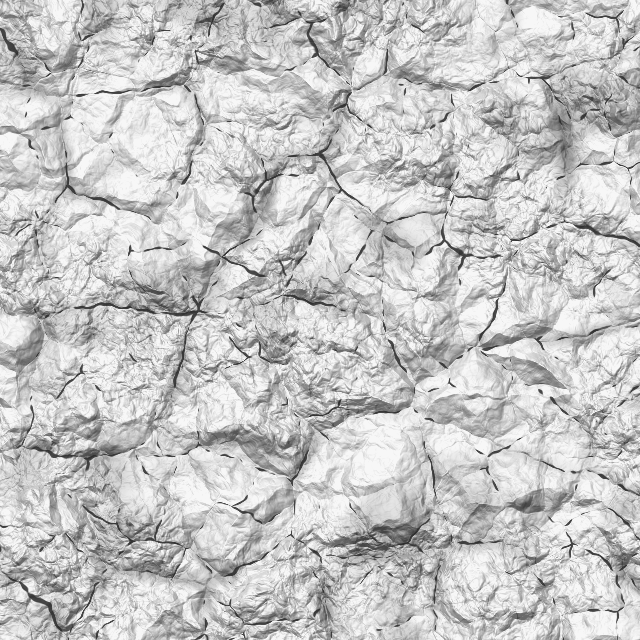
A Shadertoy shader for this texture:

```glsl
// Pale fractured rock face: chipped blocks, crumbly patches and fine broken cracks.

vec2 hash2(vec2 p) {
    vec3 q = fract(p.xyx * vec3(0.1031, 0.1030, 0.0973));
    q += dot(q, q.yzx + 33.33);
    return fract((q.xx + q.yz) * q.zy);
}

float cornerSlope(vec2 cell, vec2 offset) {
    float angle = 6.2832 * hash2(cell + 71.0).x;
    return dot(vec2(cos(angle), sin(angle)), offset);
}

float gradientNoise(vec2 p) {
    vec2 i = floor(p), f = fract(p);
    vec2 u = f * f * f * (f * (f * 6.0 - 15.0) + 10.0);
    vec2 x = vec2(1, 0);
    return mix(mix(cornerSlope(i, f), cornerSlope(i + x, f - x), u.x),
               mix(cornerSlope(i + x.yx, f - x.yx), cornerSlope(i + 1.0, f - 1.0), u.x), u.y);
}

vec2 noisePair(vec2 p) {
    return vec2(gradientNoise(p), gradientNoise(p + vec2(37.3, 91.7)));
}

// Chamfered, tilted Voronoi blocks: x = height, y = distance to the seam.
vec2 blocks(vec2 p, float scale, float slope) {
    p = p * scale + scale * 3.7;
    vec2 base = floor(p), f = fract(p), nearest = vec2(0), id = vec2(0);
    float best = 9.0;
    for (int k = 0; k < 9; k++) {
        vec2 cell = vec2(k % 3 - 1, k / 3 - 1);
        vec2 r = cell + 0.04 + 0.92 * hash2(base + cell) - f;
        if (dot(r, r) < best) {
            best = dot(r, r);
            nearest = r;
            id = base + cell;
        }
    }
    float seam = 1.0;
    for (int k = 0; k < 25; k++) {
        vec2 cell = vec2(k % 5 - 2, k / 5 - 2);
        vec2 r = cell + 0.04 + 0.92 * hash2(base + cell) - f;
        vec2 across = r - nearest;
        if (dot(across, across) > 0.0001)
            seam = min(seam, dot(0.5 * (r + nearest), normalize(across)));
    }
    vec2 tilt = (hash2(id + 19.0) - 0.5) * 0.8;
    float top = 0.03 + 0.14 * hash2(id + 43.0).x + dot(nearest, tilt);
    return vec2(min(max(top, 0.012), seam * slope), seam) / scale;
}

float roughness(vec2 p) {
    return smoothstep(-0.3, 0.3, gradientNoise(p * vec2(3.5, 5.5) + 8.0)
                                + 0.6 * gradientNoise(p * 14.0));
}

// Jagged distortion shared by blocks and cracks
vec2 fracture(vec2 p) {
    return p + 0.022 * noisePair(p * 7.0) + 0.009 * noisePair(p * 25.0)
             + 0.004 * noisePair(p * 70.0);
}

// x = height, y = large seam distance, z = medium seam distance.
vec3 terrain(vec2 p) {
    float rough = roughness(p);
    vec2 q = fracture(p);
    vec2 large = blocks(q, 5.5, 0.6);
    vec2 medium = blocks(q + 0.01 * noisePair(p * 11.0), 12.0, 0.6);
    vec2 rubble = blocks(q, 33.0, 0.7);
    float height = large.x + 0.8 * medium.x + rubble.x * mix(0.12, 0.9, rough);

    // Creased wrinkles, stronger in the crumbly patches
    float frequency = 14.0;
    vec2 w = q;
    for (int i = 0; i < 5; i++) {
        height += mix(0.13, 0.3, rough) * abs(gradientNoise(w * frequency)) / frequency;
        w = mat2(0.8, 0.6, -0.6, 0.8) * w + 5.3;
        frequency *= 1.9;
    }
    return vec3(height, large.y, medium.y);
}

float crackLine(float seam, float width) {
    return (1.0 - smoothstep(width - 0.0008, width + 0.0008, seam)) * smoothstep(0.0, 0.0008, width);
}

void mainImage(out vec4 fragColor, in vec2 fragCoord) {
    vec2 p = fragCoord / iResolution.y;
    float rough = roughness(p);

    // Surface slope, lit almost frontally from the upper side
    float e = 0.0015;
    vec3 here = terrain(p);
    vec2 slope = vec2(terrain(p + vec2(e, 0)).x, terrain(p + vec2(0, e)).x) - here.x;
    slope /= e;
    slope *= 1.6 / max(1.6, length(slope));
    vec3 normal = normalize(vec3(-slope, 1.0));
    float tone = 0.275 + 0.72 * max(dot(normal, normalize(vec3(-0.12, 0.34, 0.93))), 0.0);

    // Soft shade in recesses and broad hollows
    float shelter = smoothstep(-0.1, 0.4, gradientNoise(p * 6.0 + 31.0));
    tone *= 1.0 - 0.22 * shelter * (1.0 - smoothstep(0.0, 0.022, here.y));
    float hollow = gradientNoise(p * vec2(4.0, 6.5) + 15.0) + 0.5 * gradientNoise(p * 15.0 + 2.0);
    tone -= 0.15 * smoothstep(0.05, 0.5, hollow);

    // Hairline wrinkles, crowded in the rough patches
    vec2 bent = p + 0.012 * noisePair(p * 24.0) + 0.005 * noisePair(p * 75.0);
    float hair = 1.0 - smoothstep(0.0, 0.07, abs(gradientNoise(bent * 34.0)));
    float fleck = smoothstep(0.3, 0.55, gradientNoise(bent * 95.0));
    tone -= (0.13 * hair + 0.15 * fleck) * mix(0.2, 1.0, rough);

    // Thin broken cracks of uneven width along the seams
    float gap = gradientNoise(p * 9.0 + 4.0) + 0.7 * gradientNoise(p * 60.0);
    float crack = max(crackLine(here.y, 0.0022 * smoothstep(-0.05, 0.45, gap)),
                      crackLine(here.z, 0.0017 * smoothstep(0.1, 0.5, -gap)));
    tone = mix(clamp(tone, 0.26, 0.97), 0.16, 0.85 * crack);

    fragColor = vec4(vec3(tone), 1.0);
}
```
